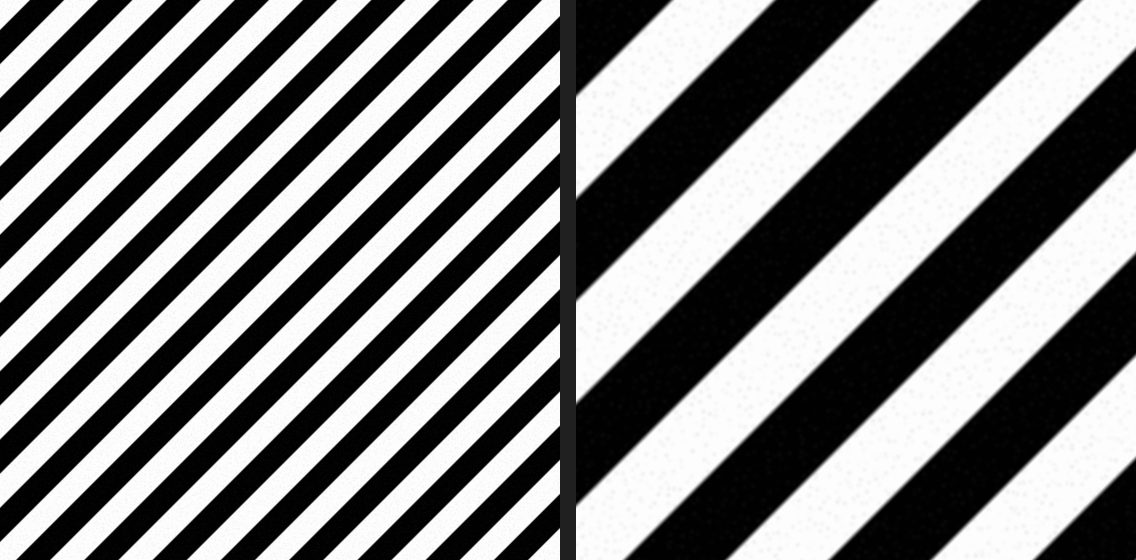
Left, the full canvas; right, a detail of the centre.
Write a WebGL 1 fragment shader that draws this pattern.

```glsl
precision highp float;

// Even black and white diagonal stripes rising to the right, with faint print specks.

uniform vec2 u_resolution;

const float STRIPE_PERIOD = 0.1219;   // spacing measured along a canvas edge
const float FIRST_CENTER  = 0.0840;   // first dark stripe, from the top left corner
const float DARK_SHARE    = 0.5;      // dark part of each period
const float EDGE_SOFTNESS = 0.0018;   // half width of the grey edge
const float SPECK_CELLS   = 190.0;    // speck cells across the canvas
const float SPECK_RADIUS  = 0.5;      // in cells
const float PAPER_WEAR    = 0.05;
const float INK_WEAR      = 0.03;
const vec3  PAPER_COLOR   = vec3(0.992);
const vec3  INK_COLOR     = vec3(0.004);

vec2 hash2(vec2 cell) {
  vec2 mixed = vec2(dot(cell, vec2(127.1, 311.7)), dot(cell, vec2(269.5, 183.3)));
  return fract(sin(mixed) * 43758.55);
}

// Cellular noise: one soft dot of random strength around each cell point.
float specks(vec2 p) {
  vec2 cell = floor(p);
  float strength = 0.0;
  for (int j = -1; j <= 1; j++) {
    for (int i = -1; i <= 1; i++) {
      vec2 neighbor = cell + vec2(float(i), float(j));
      vec2 jitter = hash2(neighbor);
      float dot_ = 1.0 - smoothstep(0.0, SPECK_RADIUS, distance(p, neighbor + jitter));
      strength = max(strength, dot_ * hash2(neighbor + 57.0).x);
    }
  }
  return strength;
}

// Signed distance to the nearest dark stripe, negative inside it.
float stripeDistance(vec2 p) {
  float along = p.x + 1.0 - p.y;
  float phase = fract((along - FIRST_CENTER) / STRIPE_PERIOD + 0.5) - 0.5;
  return (abs(phase) - 0.5 * DARK_SHARE) * STRIPE_PERIOD * inversesqrt(2.0);
}

void main() {
  vec2 p = gl_FragCoord.xy / u_resolution.y;

  // Stripe coverage, never sharper than a pixel
  float softness = max(EDGE_SOFTNESS, 0.7 / u_resolution.y);
  float paper = smoothstep(-softness, softness, stripeDistance(p));

  // Specks darken the paper and lighten the ink
  float wear = specks(p * SPECK_CELLS);
  vec3 color = mix(INK_COLOR + INK_WEAR * wear, PAPER_COLOR - PAPER_WEAR * wear, paper);

  gl_FragColor = vec4(color, 1.0);
}
```
